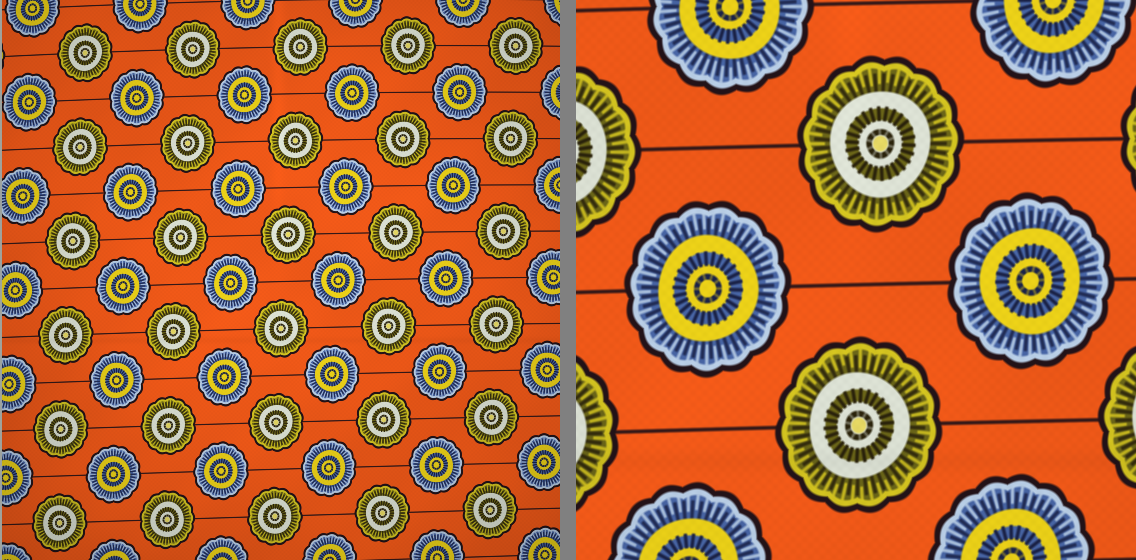
Left: the whole. Right: its middle third, enlarged.
This pattern is drawn by a three.js fragment shader. Its source:

```glsl
// Wax-print cloth: staggered rows of blue and olive scalloped rosettes strung on dark lines over orange.
varying vec2 vUv;

const float TAU = 6.2831853;
const float SOFT = 0.0010;         // edge softness
const float PITCH = 0.1922;        // rosette spacing along a row
const float ROW_STEP = 0.0838;     // spacing between rows
const float FIRST_ROW = 0.1693;    // depth of row 0 below the top edge
const float RADIUS = 0.0518;       // rosette size with its outline
const float NARROWING = 1.06;      // rosettes are taller than wide
const float SCALLOPS = 15.0;
const float SCALLOP_DEPTH = 0.055;
const float RIM_SPOKES = 45.0;
const float LINE_HALF = 0.0011;

const vec3 ORANGE = vec3(0.91, 0.335, 0.09);
const vec3 INK = vec3(0.13, 0.07, 0.09);
const vec3 NAVY = vec3(0.10, 0.13, 0.27);
const vec3 BLUE = vec3(0.27, 0.38, 0.62);
const vec3 ICE = vec3(0.70, 0.78, 0.87);
const vec3 YELLOW = vec3(0.89, 0.79, 0.09);
const vec3 DARK_OLIVE = vec3(0.16, 0.13, 0.04);
const vec3 OLIVE = vec3(0.40, 0.38, 0.09);
const vec3 LIME = vec3(0.80, 0.74, 0.12);
const vec3 CREAM = vec3(0.83, 0.85, 0.80);
const vec3 SELVEDGE = vec3(0.62, 0.64, 0.62);

float hash(vec2 p) {
  return fract(sin(dot(p, vec2(12.99, 78.23))) * 4375.85);
}

// 1 below the limit, 0 above it
float below(float x, float limit) {
  return 1.0 - smoothstep(limit - SOFT, limit + SOFT, x);
}

float band(float r, float inner, float outer) {
  return below(r, outer * RADIUS) * (1.0 - below(r, inner * RADIUS));
}

// Radial strokes of constant width
float spokes(float angle, float count, float r, float halfWidth) {
  float d = abs(fract(angle * count / TAU) - 0.5) * TAU / count * r;
  return below(d, halfWidth);
}

// Slow handmade irregularity from layered sines
float wobble(vec2 p) {
  return 0.5 * sin(p.x * 9.0 + 2.0 * sin(p.y * 7.0))
       + 0.3 * sin(p.y * 23.0 + 1.5 * sin(p.x * 17.0))
       + 0.2 * sin((p.x + p.y) * 47.0);
}

vec3 rosette(vec3 ground, vec2 q, float olive, float seed) {
  float r = length(q);
  float angle = atan(q.y, q.x + 1e-6) + TAU;
  float turned = angle + seed * TAU;
  vec3 dark = mix(NAVY, DARK_OLIVE, olive);
  vec3 mid = mix(BLUE, OLIVE, olive);
  vec3 edge = mix(ICE, LIME, olive);
  vec3 ring = mix(YELLOW, CREAM, olive);

  // Scalloped outline and bright rim
  float wave = abs(sin(turned * SCALLOPS * 0.5)) - 0.6;
  float rim = r / (1.0 + SCALLOP_DEPTH * wave);
  vec3 col = mix(ground, INK, below(rim, RADIUS));
  col = mix(col, edge, below(rim, 0.925 * RADIUS));
  col = mix(col, mid, below(rim, 0.855 * RADIUS));

  // Alternating bright and dark pleats, each of its own length
  float pleat = mod(floor(turned * RIM_SPOKES / TAU), RIM_SPOKES);
  float reach = 0.64 + 0.08 * hash(vec2(pleat, seed));
  col = mix(col, edge, 0.85 * spokes(turned, RIM_SPOKES, r, 0.0010) * band(r, reach, 0.89));
  float between = turned + 0.5 * TAU / RIM_SPOKES;
  col = mix(col, dark, 0.85 * spokes(between, RIM_SPOKES, r, 0.0011) * band(r, 0.58, 0.81));

  // Target rings with stitched gaps
  float ringR = r * (1.0 + 0.02 * sin(3.0 * turned));
  col = mix(col, ring, below(ringR, 0.61 * RADIUS));
  col = mix(col, mid, band(ringR, 0.275, 0.415));
  col = mix(col, dark, spokes(turned, 26.0, r, 0.0011) * band(r, 0.26, 0.43));
  col = mix(col, mix(dark, ring, 0.4 * spokes(turned, 10.0, r, 0.0008)), band(ringR, 0.10, 0.17));
  return mix(col, mix(ring, YELLOW, 0.6), below(r, 0.09 * RADIUS));
}

void main() {
  vec2 p = vec2(vUv.x, 1.0 - vUv.y);

  // Rows tilt upward to the right and sag near the top
  float dx = p.x - 0.436;
  float depth = p.y + (0.022 + 0.009 * p.y) * dx - 0.034 * (1.0 - p.y) * dx * dx;
  float v = (depth - FIRST_ROW) / ROW_STEP;

  // Ground and row lines
  vec3 col = ORANGE * (1.0 + 0.025 * wobble(p));
  float lineDist = abs(fract(v + 0.5) - 0.5) * ROW_STEP;
  col = mix(col, INK, 0.92 * below(lineDist, LINE_HALF));

  // Rosettes of the two nearest rows; columns drift sideways down the cloth
  for (int i = 0; i < 2; i++) {
    float row = floor(v) + float(i);
    float odd = mod(row, 2.0);
    float drift = 0.4186 + 0.0241 * cos(0.17 + 3.35 * (FIRST_ROW + row * ROW_STEP));
    float u = (p.x - drift) / PITCH - 0.5 * odd;
    float column = floor(u + 0.5);
    vec2 q = vec2((u - column) * PITCH * NARROWING, (row - v) * ROW_STEP);
    col = rosette(col, q, odd, hash(vec2(column, row)));
  }

  // Fold creases, dimmer borders and fine weave
  float crease = exp(-pow((p.x - 0.497) / 0.012, 2.0)) * (1.0 - smoothstep(0.1, 0.6, p.y));
  float fold = exp(-pow((p.y - 0.608) / 0.006, 2.0));
  vec2 c = p - vec2(0.52, 0.45);
  float light = 1.04 - 0.42 * dot(c, c) + 0.05 * crease - 0.03 * fold;
  light += 0.015 * sin(p.x * 900.0) * sin(p.y * 900.0);
  col *= light;
  col = mix(col, SELVEDGE, below(p.x, 0.0035));
  gl_FragColor = vec4(col, 1.0);
}
```
